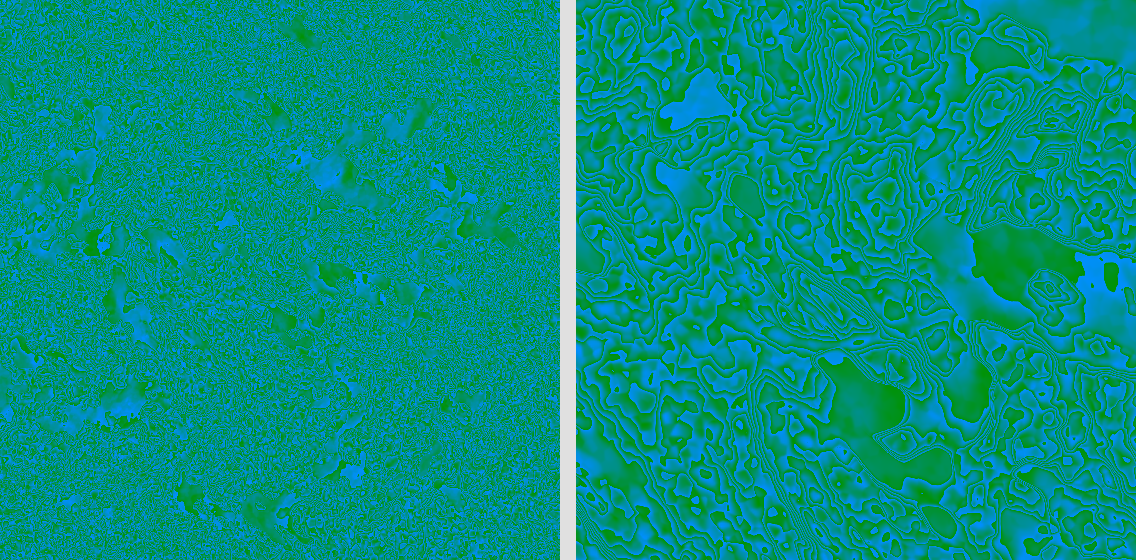
Left: the whole. Right: its middle third, enlarged.
A WebGL 2 fragment shader for this texture map:

```glsl
#version 300 es
precision highp float;

uniform vec2 u_resolution;
out vec4 outColor;

const vec3 LOW_GREEN = vec3(0.0, 0.573, 0.01);
const vec3 HIGH_BLUE = vec3(0.0, 0.56, 1.0);

// Relief octaves: frequency per canvas and height in colour cycles
const float BROAD_FREQ = 8.0;
const float BROAD_HEIGHT = 9.0;
const float MID_FREQ = 24.0;
const float MID_HEIGHT = 7.5;
const float FINE_FREQ = 84.0;
const float FINE_HEIGHT = 3.6;
const float GRIT_FREQ = 175.0;
const float GRIT_HEIGHT = 1.5;

// Flat patches and creases
const float PATCH_FREQ = 11.0;
const float PATCH_DETAIL_FREQ = 42.0;
const float PATCH_START = 0.56;
const float PATCH_FULL = 0.73;
const float PATCH_RELIEF = 0.12;
const float PATCH_LEVEL = 0.66;
const float REGION_BIAS = 0.07;
const float CREASE_ROWS = 4.3;
const float CREASE_WIDTH = 0.012;
const float CREASE_DEPTH = 0.75;

const float CELL_SHARPNESS = 6.0;
const float EDGE_SOFTNESS = 0.45;

vec3 hash3(vec2 cell) {
  vec3 q = fract(cell.xyx * vec3(0.1031, 0.1030, 0.0973));
  q += dot(q, q.yxz + 33.33);
  return fract((q.xxy + q.yzz) * q.zyx);
}

// Smooth cellular noise: random cell heights blended by distance
float cellNoise(vec2 p) {
  vec2 base = floor(p);
  vec2 local = p - base;
  float total = 0.0;
  float weights = 0.0;
  for (int y = -1; y <= 1; y++) {
    for (int x = -1; x <= 1; x++) {
      vec2 offset = vec2(x, y);
      vec3 rnd = hash3(base + offset + 40.0);
      vec2 d = offset + rnd.xy - local;
      float w = exp(-CELL_SHARPNESS * dot(d, d));
      total += w * rnd.z;
      weights += w;
    }
  }
  return total / weights;
}

vec2 warp(vec2 p) {
  p += 0.020 * sin(p.yx * vec2(13.0, 11.0) + vec2(0.7, 2.1));
  return p + 0.007 * sin(p.yx * vec2(41.0, 37.0) + vec2(4.0, 1.3));
}

// 1 inside flat ground with ragged borders, slanting down to the right
float patchMask(vec2 p) {
  vec2 slanted = vec2(0.8 * p.x - 0.6 * p.y, 1.1 * p.y + 0.8 * p.x);
  float field = 0.6 * cellNoise(slanted * PATCH_FREQ + 3.0)
              + 0.4 * cellNoise(slanted * PATCH_DETAIL_FREQ + 17.0);
  float region = smoothstep(0.5, 0.1, distance(p, vec2(0.5, 0.68))) - 0.5;
  return smoothstep(PATCH_START, PATCH_FULL, field + REGION_BIAS * region);
}

// Broken winding lines running gently upwards
float creaseMask(vec2 p) {
  float row = p.y * CREASE_ROWS - 0.9 * p.x
            + 0.22 * sin(8.0 * p.x + 3.0 * p.y) + 0.06 * sin(31.0 * p.x);
  float d = abs(fract(row) - 0.5) / CREASE_ROWS;
  float gate = smoothstep(-0.2, 0.5, sin(9.0 * p.x + 2.4 * floor(row)));
  return gate * (1.0 - smoothstep(0.0, CREASE_WIDTH, d));
}

float terrain(vec2 p) {
  vec2 q = warp(p);
  float chaos = 0.5 + 0.25 * sin(7.0 * q.x + 4.0 * q.y) + 0.25 * sin(9.0 * q.y - 5.0 * q.x + 2.0);
  float grain = mix(0.6, 1.1, chaos);
  float relief = BROAD_HEIGHT * (cellNoise(q * BROAD_FREQ) - 0.5);
  relief += MID_HEIGHT * (cellNoise(q * vec2(1.3, 0.75) * MID_FREQ + 9.0) - 0.5);
  relief += grain * FINE_HEIGHT * (cellNoise(q * vec2(1.15, 0.85) * FINE_FREQ + 21.0) - 0.5);
  float grit = GRIT_HEIGHT * (cellNoise(p * GRIT_FREQ + 5.0) - 0.5);
  float flatness = max(patchMask(q), CREASE_DEPTH * creaseMask(q));
  float roughness = mix(1.0, PATCH_RELIEF, flatness);
  return PATCH_LEVEL + relief * roughness + grit * grain * roughness;
}

// Rising ramp that wraps each cycle, with a softened drop
float wrappedRamp(float height) {
  float slope = length(vec2(dFdx(height), dFdy(height)));
  float drop = clamp(EDGE_SOFTNESS * slope, 0.001, 0.5);
  float phase = fract(height);
  return min(phase / (1.0 - drop), (1.0 - phase) / drop);
}

void main() {
  vec2 p = gl_FragCoord.xy / u_resolution;
  float level = wrappedRamp(terrain(p));
  outColor = vec4(mix(LOW_GREEN, HIGH_BLUE, level), 1.0);
}
```
